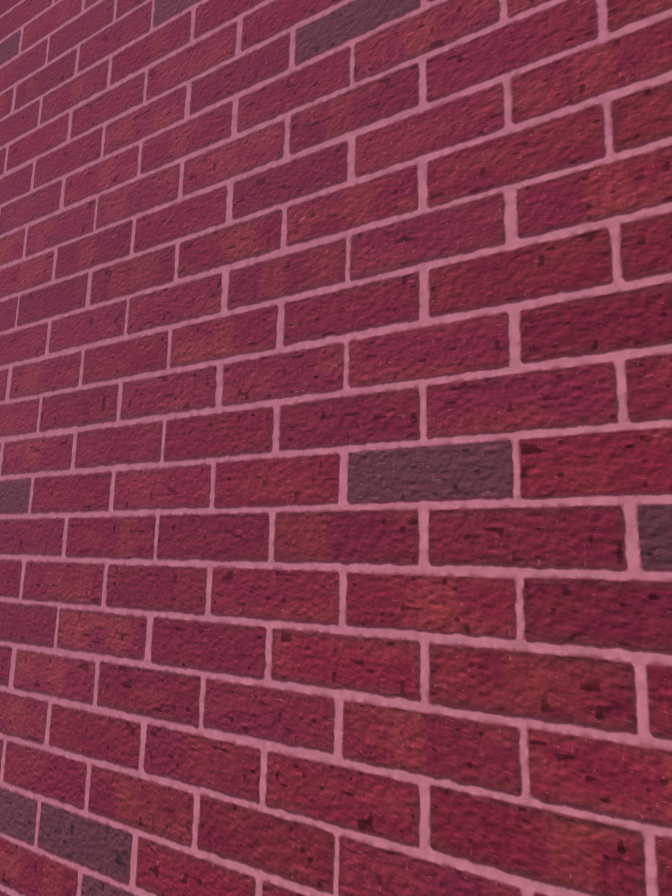
This texture is drawn by a Shadertoy shader. Its source:

```glsl
// Red brick wall in running bond, receding to the left, with pale pink mortar.

// Wall plane (half bricks along, courses up) to canvas fractions, homogeneous.
const mat3 WALL_TO_CANVAS = mat3(0.0814, -0.0311, -0.0775,
                                 0.0109,  0.0794,  0.0175,
                                 0.6302,  0.4010,  1.0);
const float HALF_BRICK = 1.5;      // half brick length in courses
const float JOINT = 0.078;         // half width of a mortar joint
const float CORNER = 0.035;
const float EDGE_WOBBLE = 0.035;
const float SOFTNESS = 0.012;
const float DARK_SHARE = 0.08;     // share of dark bricks
const float GRAIN = 0.11;
const vec2 SHADOW_SHIFT = vec2(0.02, -0.04);

const vec3 CRIMSON = vec3(0.455, 0.140, 0.212);
const vec3 WINE    = vec3(0.425, 0.145, 0.220);
const vec3 RUSSET  = vec3(0.510, 0.205, 0.225);
const vec3 UMBER   = vec3(0.375, 0.180, 0.205);
const vec3 DARK    = vec3(0.345, 0.205, 0.240);
const vec3 MORTAR  = vec3(0.710, 0.430, 0.495);
const vec3 GRIME   = vec3(0.590, 0.300, 0.360);
const vec3 SHADOW  = vec3(0.300, 0.130, 0.175);
const vec3 HAZE    = vec3(0.560, 0.330, 0.450);

float hash(vec2 p) {
    vec3 q = fract(p.xyx * 0.1031);
    q += dot(q, q.yzx + 33.33);
    return fract((q.x + q.y) * q.z);
}

float noise(vec2 p) {
    vec2 i = floor(p), f = fract(p);
    f = f * f * (3.0 - 2.0 * f);
    return mix(mix(hash(i), hash(i + vec2(1, 0)), f.x),
               mix(hash(i + vec2(0, 1)), hash(i + 1.0), f.x), f.y);
}

float fbm(vec2 p) {
    float sum = 0.0, amp = 0.5;
    for (int i = 0; i < 4; i++) {
        sum += amp * noise(p);
        p = p * 2.03 + 17.3;
        amp *= 0.5;
    }
    return sum / 0.9375;
}

float roundBox(vec2 p, vec2 halfSize) {
    vec2 q = abs(p) - halfSize + CORNER;
    return length(max(q, 0.0)) + min(max(q.x, q.y), 0.0) - CORNER;
}

// Colour of a brick face; d is the signed distance to the brick edge.
vec3 brickColor(vec2 id, vec2 local, vec2 wall, float d, float detail) {
    float kind = hash(id + 71.0), tone = hash(id + 23.0), mark = hash(id + 47.0);
    float patches = fbm(wall * vec2(1.1, 2.6) + id * 3.7);
    vec3 c = mix(WINE, CRIMSON, tone);
    c = mix(c, RUSSET, smoothstep(0.35, 0.75, patches) * (0.2 + 0.7 * mark));

    // Kiln mark: an upright russet band on some bricks
    float band = smoothstep(0.4, 0.2, abs(local.x - (tone - 0.5) * 1.6));
    c = mix(c, RUSSET, band * step(0.62, mark) * 0.6);

    // Scorched rim
    float rim = smoothstep(-0.16, 0.0, d + 0.12 * (patches - 0.5));
    c = mix(c, UMBER, rim * (0.25 + 0.5 * hash(id + 11.0)));
    c = mix(c, DARK, 0.92 * step(kind, DARK_SHARE));

    // Rough face lit from above, with pits and pale specks
    vec2 g = wall * vec2(8.0, 13.0);
    float relief = fbm(g) - fbm(g + vec2(-0.25, 0.6));
    c *= 1.0 + detail * (relief * 0.6 + GRAIN * (noise(g * 2.3) - 0.5));
    c *= 1.0 - 0.35 * detail * smoothstep(0.82, 0.95, noise(g * 0.7 + 31.0));
    c += 0.09 * detail * smoothstep(0.9, 0.98, noise(g * 1.4 + 59.0));
    return c * (0.95 + 0.1 * hash(id + 5.0));
}

void mainImage(out vec4 fragColor, in vec2 fragCoord) {
    vec2 uv = fragCoord / iResolution.xy;
    vec3 h = inverse(WALL_TO_CANVAS) * vec3(uv, 1.0);
    vec2 plane = h.xy / h.z;
    vec2 wall = plane * vec2(HALF_BRICK, 1.0);
    vec2 footprint = fwidth(wall);
    float aa = max(footprint.x, footprint.y) * 0.75 + SOFTNESS;
    float detail = 1.0 - smoothstep(0.03, 0.12, footprint.x);

    // Running bond: every course is shifted by half a brick
    float row = floor(plane.y + 0.5);
    float along = 0.5 * (plane.x - row);
    vec2 id = vec2(floor(along), row) + 100.0;
    vec2 local = vec2((fract(along) - 0.5) * 2.0 * HALF_BRICK, plane.y - row);

    // Slightly uneven bricks with ragged edges
    vec2 jitter = vec2(hash(id), hash(id + 9.0)) - 0.5;
    vec2 halfSize = vec2(HALF_BRICK, 0.5) - JOINT - 0.02 * hash(id + 3.0);
    vec2 p = local - jitter * vec2(0.06, 0.025);
    float wobble = EDGE_WOBBLE * (fbm(wall * 5.0) - 0.5);
    float d = roundBox(p, halfSize) + wobble;
    float dShadow = roundBox(p - SHADOW_SHIFT, halfSize) + wobble * 2.0;

    // Mortar, dirtier at its edges, shaded below and right of each brick
    float grit = fbm(wall * 9.0 + 40.0);
    vec3 color = mix(GRIME, MORTAR, smoothstep(-0.01, 0.06, d + 0.08 * (grit - 0.4)));
    color *= 1.0 + 0.22 * detail * (grit - 0.5);
    color = mix(color, SHADOW, 0.75 * smoothstep(aa, -aa, dShadow));

    vec3 brick = brickColor(id, p, wall, d, detail);
    color = mix(color, brick, smoothstep(aa, -aa, d));

    // Violet sheen toward the far upper left
    float far = smoothstep(0.15, 1.5, (1.0 - uv.x) + 0.8 * (uv.y - 0.3));
    color = mix(color, HAZE, 0.32 * far);
    fragColor = vec4(clamp(color, 0.0, 1.0), 1.0);
}
```
